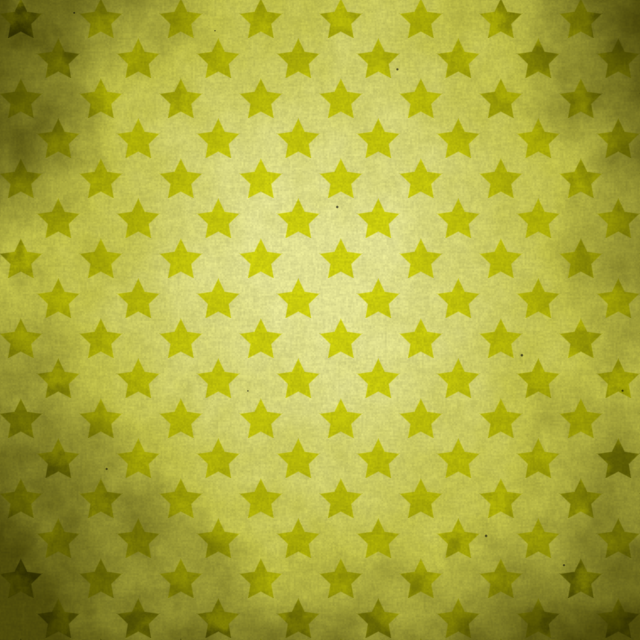
Reproduce this pattern procedurally as a Shadertoy shader.

```glsl
// Staggered rows of five-pointed stars on aged, vignetted yellow-green paper.
// A folded distance function draws each star on a brick lattice; layered value
// noise supplies the stains, paper grain, grimy stars and small dark specks.

const float PI = 3.14159265;
const float COLUMNS = 8.0;
const float ROWS = 16.0;
const float STAR_RADIUS = 0.0341;
const float NOTCH_RATIO = 0.5;

float hash(vec2 p) {
    vec3 q = fract(p.xyx * vec3(0.1031, 0.1030, 0.0973));
    q += dot(q, q.yzx + 33.33);
    return fract((q.x + q.y) * q.z);
}

float valueNoise(vec2 p) {
    vec2 cell = floor(p), f = fract(p);
    f = f * f * (3.0 - 2.0 * f);
    float low = mix(hash(cell), hash(cell + vec2(1, 0)), f.x);
    float high = mix(hash(cell + vec2(0, 1)), hash(cell + vec2(1, 1)), f.x);
    return mix(low, high, f.y);
}

float fbm(vec2 p) {
    float sum = 0.0, weight = 0.5;
    for (int i = 0; i < 5; i++) {
        sum += weight * valueNoise(p);
        p = mat2(1.6, 1.2, -1.2, 1.6) * p + 17.3;
        weight *= 0.5;
    }
    return sum / 0.97;
}

// Signed distance to the nearest edge line of an upright star
float starDistance(vec2 p, float radius, float notchRatio) {
    float halfSector = PI / 5.0;
    float angle = abs(mod(atan(p.x, p.y) + halfSector, 2.0 * halfSector) - halfSector);
    vec2 folded = length(p) * vec2(sin(angle), cos(angle));
    vec2 tip = vec2(0.0, radius);
    vec2 notch = radius * notchRatio * vec2(sin(halfSector), cos(halfSector));
    vec2 edge = notch - tip;
    return dot(folded - tip, normalize(vec2(-edge.y, edge.x)));
}

// Star-local position in xy, column and row in zw; rows count from the top
vec4 starLattice(vec2 uv) {
    float y = (1.0 - uv.y + 0.0025) * ROWS;
    float row = floor(y);
    float shift = mix(0.0326, 0.0911, mod(row, 2.0));
    float x = (uv.x - shift) * COLUMNS;
    float column = floor(x + 0.5);
    vec2 local = vec2((x - column) / COLUMNS, 0.0347 - fract(y) / ROWS);
    return vec4(local, column, row);
}

// Sparse round specks, one possible per cell
float specks(vec2 uv, float density, float pixel) {
    vec2 cell = floor(uv * density);
    vec2 jitter = 0.2 + 0.6 * vec2(hash(cell + 5.1), hash(cell + 9.7));
    float size = mix(0.0007, 0.0018, hash(cell + 3.3));
    float dist = length(uv - (cell + jitter) / density) - size;
    return step(0.93, hash(cell + 21.0)) * (1.0 - smoothstep(-pixel, pixel, dist));
}

// Dark olive through yellow-green to pale cream
vec3 paperColor(float light) {
    vec3 dark = vec3(0.31, 0.30, 0.04);
    vec3 middle = vec3(0.74, 0.74, 0.28);
    vec3 pale = vec3(0.88, 0.88, 0.57);
    vec3 lower = mix(dark, middle, clamp(light * 2.0, 0.0, 1.0));
    return mix(lower, pale, clamp(light * 2.0 - 1.0, 0.0, 1.0));
}

void mainImage(out vec4 fragColor, in vec2 fragCoord) {
    vec2 uv = fragCoord / iResolution.y;
    float pixel = 1.0 / iResolution.y;

    // Vignette, with a heavier lower-left corner, and broad stains
    float radial = length((uv - vec2(0.51, 0.56)) * vec2(1.0, 0.93));
    float border = smoothstep(0.2, 0.65, radial);
    float light = 1.0 - smoothstep(0.0, 0.82, radial);
    light -= 0.12 * (1.0 - smoothstep(0.0, 0.5, length(uv - vec2(0.0, 0.15))));
    light += (fbm(uv * 5.0 + 2.0) - 0.5) * mix(0.3, 0.55, border);
    light += (fbm(uv * 28.0) - 0.5) * 0.16;
    vec3 color = paperColor(light);

    // Translucent stars, some mottled with grime near the border
    vec4 star = starLattice(uv);
    float dist = starDistance(star.xy, STAR_RADIUS, NOTCH_RATIO);
    float cover = 1.0 - smoothstep(-pixel, pixel, dist);
    float soil = 0.3 + 0.7 * hash(star.zw + 40.0);
    float mottle = smoothstep(0.3, 0.7, fbm(uv * 34.0 + star.zw * 3.0));
    vec3 ink = color * vec3(0.9, 0.91, 0.08);
    ink *= 1.0 - 0.42 * border * soil * mottle;
    color = mix(color, ink, cover * 0.98);

    // Paper grain, woven fibres and specks
    float grain = valueNoise(uv * 380.0) - 0.5;
    float fibres = valueNoise(uv * vec2(90.0, 330.0)) + valueNoise(uv * vec2(330.0, 90.0)) - 1.0;
    color *= 1.0 + 0.07 * grain + 0.05 * fibres;
    color *= 1.0 - 0.65 * specks(uv, 14.0, pixel);

    fragColor = vec4(clamp(color, 0.0, 1.0), 1.0);
}
```
